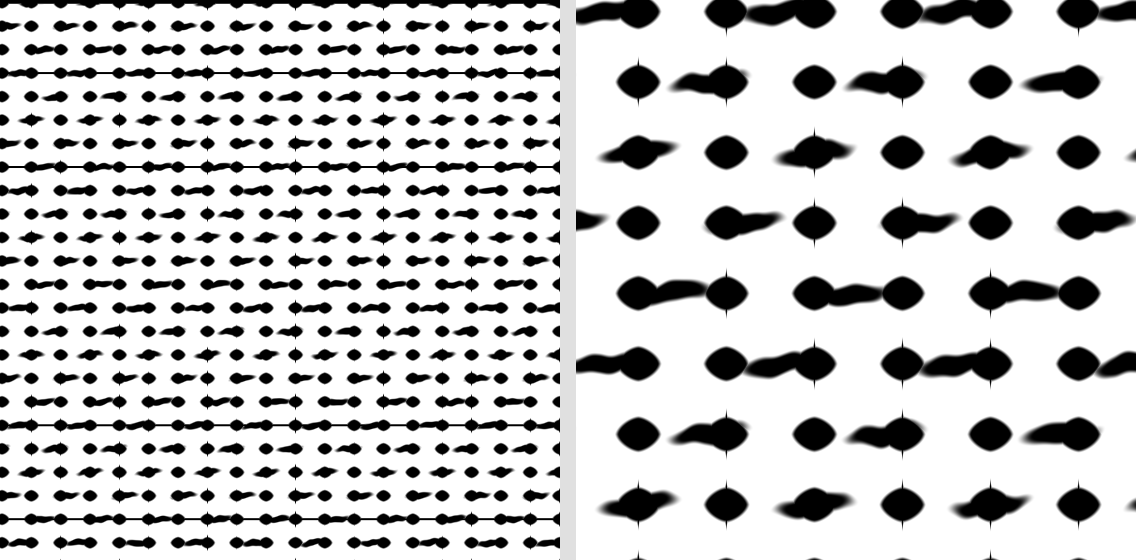
Left: the whole. Right: its middle third, enlarged.
Reproduce this pattern procedurally as a WebGL 1 fragment shader.

```glsl
precision highp float;
// Rows of black beads, with a slanted ink smear that drifts along from row to row.
uniform vec2 u_resolution;

float hash(vec2 cell) {
    return fract(sin(dot(cell, vec2(127.1, 311.7))) * 4375.85);
}

float gradientNoise(vec2 p) {
    vec2 cell = floor(p);
    vec2 f = p - cell;
    vec2 blend = f * f * f * (f * (f * 6.0 - 15.0) + 10.0);
    float corner[4];
    for (int i = 0; i < 4; i++) {
        vec2 offset = vec2(mod(float(i), 2.0), floor(float(i) / 2.0));
        float angle = 6.2832 * hash(cell + offset);
        corner[i] = dot(vec2(cos(angle), sin(angle)), f - offset);
    }
    return mix(mix(corner[0], corner[1], blend.x),
               mix(corner[2], corner[3], blend.x), blend.y);
}

// Signed offset from the nearest multiple of period
float centered(float x, float period) {
    return x - period * floor(x / period + 0.5);
}

// Rounded diamond, with short vertical points on some beads
float beadInk(vec2 p, float pointed, float soft) {
    vec2 q = abs(p) / vec2(1.22, 0.96);
    float body = pow(pow(q.x, 1.55) + pow(q.y, 1.55), 0.645) - 1.0;
    float spike = abs(p.x) / 0.22 + abs(p.y) / 1.3 - 1.0;
    float ink = 1.0 - smoothstep(-soft, soft, body);
    return max(ink, pointed * (1.0 - smoothstep(-0.2, 0.2, spike)));
}

// Tilted ellipse whose long ends fade out
float smearInk(vec2 p, float wobble, float soft) {
    vec2 q = vec2(p.x / 2.1, (p.y - 0.12 * p.x - wobble) / 0.56);
    return 1.0 - smoothstep(-0.24 - soft, 0.2 + soft, length(q) - 1.0);
}

void main() {
    // Beads sit on a grid of 5 by 4 units
    float scale = 95.4;
    vec2 uv = gl_FragCoord.xy / u_resolution;
    float pixel = scale / u_resolution.y;
    float x = scale * uv.x - 5.34;
    float depth = scale * (1.0 - uv.y) - 0.46;
    float row = floor(depth / 4.0 + 0.5);
    float y = row * 4.0 - depth;

    // Beads
    float column = floor(x / 5.0 + 0.5);
    float pointed = step(0.55, hash(vec2(column, row)));
    float ink = beadInk(vec2(centered(x, 5.0), y), pointed, 0.08 + 0.6 * pixel);

    // One smear for every two beads, shifted six units per row
    float smearX = centered(x - 6.0 * row, 10.0);
    float wobble = 0.45 * gradientNoise(vec2(x * 0.65, row * 1.37 + y * 0.2));
    ink = max(ink, smearInk(vec2(smearX, y), wobble, 0.3 * pixel));

    // Thin threads through two rows in fifteen, and a band along the top edge
    float phase = mod(row, 15.0);
    float threaded = 1.0 - step(0.5, abs(abs(phase - 5.0) - 2.0));
    float thread = 1.0 - smoothstep(0.17 - 0.5 * pixel, 0.17 + 0.5 * pixel, abs(y));
    float band = 1.0 - smoothstep(0.17 - 0.5 * pixel, 0.17 + 0.5 * pixel, depth);
    ink = max(ink, max(threaded * thread, band));

    gl_FragColor = vec4(vec3(1.0 - ink), 1.0);
}
```
